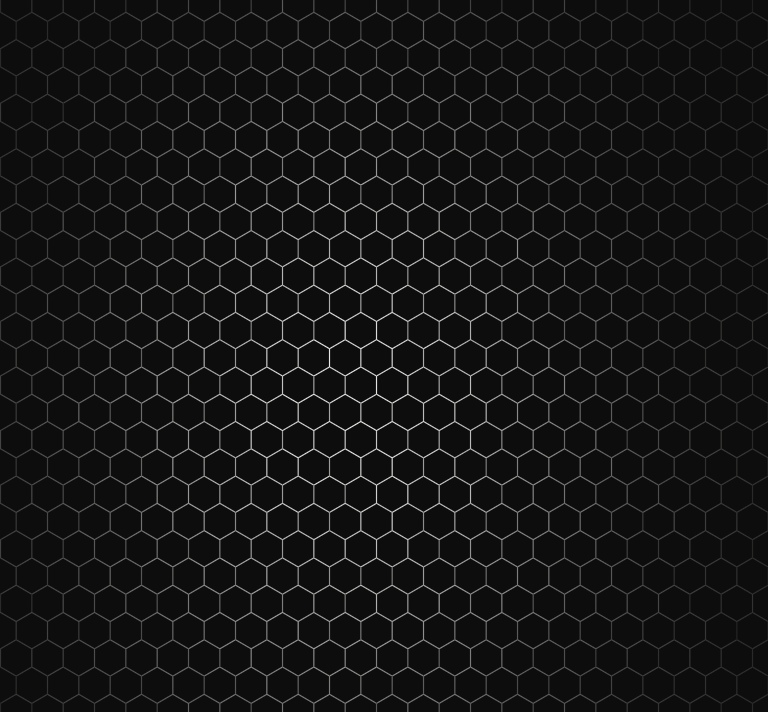
Give the GLSL for this pattern, as a WebGL 2 fragment shader.

```glsl
#version 300 es
precision highp float;
// Fine honeycomb of thin light lines on near-black, lit by a soft oval glow.
// Two interleaved lattices give the nearest cell; its hexagonal distance draws
// the walls, and a hash per wall varies their brightness.

#define COLUMNS 24.51          // cells across the canvas
#define ROWS 26.1              // rows of cells down the canvas
#define GRID_SHIFT vec2(0.516, 0.117) // first cell centre from the top left, in cells
#define LINE_WIDTH 0.037       // wall width, in cells
#define BACKGROUND vec3(0.052)
#define LINE_COLOR vec3(1.0, 1.0, 0.99)
#define GLOW_CENTER vec2(0.455, 0.44)
#define GLOW_RADIUS vec2(0.34, 0.50)
#define DIM_LIGHT 0.15         // wall brightness far from the glow
#define FULL_LIGHT 0.92        // wall brightness at its centre
#define UPRIGHT_WEAR 0.32      // greatest fading of upright walls
#define SLANT_WEAR 0.10        // greatest fading of slanted walls

uniform vec2 u_resolution;
out vec4 fragColor;

const vec2 LATTICE = vec2(1.0, 1.7320508);

float hash(vec2 p) {
    vec3 h = fract(p.xyx * 0.1031);
    h += dot(h, h.yzx + 33.33);
    return fract((h.x + h.y) * h.z);
}

// Offset from the centre of the nearest hexagonal cell
vec2 cellOffset(vec2 p) {
    vec2 a = mod(p + 0.5 * LATTICE, LATTICE) - 0.5 * LATTICE;
    vec2 b = mod(p, LATTICE) - 0.5 * LATTICE;
    return dot(a, a) < dot(b, b) ? a : b;
}

// Share of a pixel covered by a line, exact even for hairlines
float lineCoverage(float dist, float width, float pixel) {
    float outer = clamp(0.5 + (0.5 * width - dist) / pixel, 0.0, 1.0);
    float inner = clamp(0.5 - (0.5 * width + dist) / pixel, 0.0, 1.0);
    return outer - inner;
}

void main() {
    vec2 uv = gl_FragCoord.xy / u_resolution;
    float pixel = COLUMNS / u_resolution.x;

    // Hexagonal grid, one unit per cell width
    vec2 grid = vec2(uv.x * COLUMNS, (1.0 - uv.y) * ROWS) - GRID_SHIFT;
    grid.y *= 0.5 * LATTICE.y;
    vec2 local = cellOffset(grid);
    vec2 q = abs(local);

    // Distance to the nearest wall
    float upright = q.x;
    float slant = dot(q, 0.5 * LATTICE);
    float wall = lineCoverage(0.5 - max(upright, slant), LINE_WIDTH, pixel);

    // Wall midpoint on an integer lattice, shared by both adjoining cells
    bool isUpright = upright > slant;
    vec2 toWall = isUpright ? vec2(0.5, 0.0) : 0.25 * LATTICE;
    vec2 middle = grid - local + sign(local) * toWall;
    vec2 wallId = floor(middle * vec2(4.0, 4.0 / LATTICE.y) + 0.5);
    float wear = isUpright ? UPRIGHT_WEAR : SLANT_WEAR;
    float fade = 1.0 - wear * hash(wallId + 71.0);

    // Oval glow
    vec2 g = (uv - GLOW_CENTER) / GLOW_RADIUS;
    float light = mix(DIM_LIGHT, FULL_LIGHT, exp(-dot(g, g))) * fade;

    vec3 color = mix(BACKGROUND, max(LINE_COLOR * light, BACKGROUND), wall);
    fragColor = vec4(color, 1.0);
}
```
